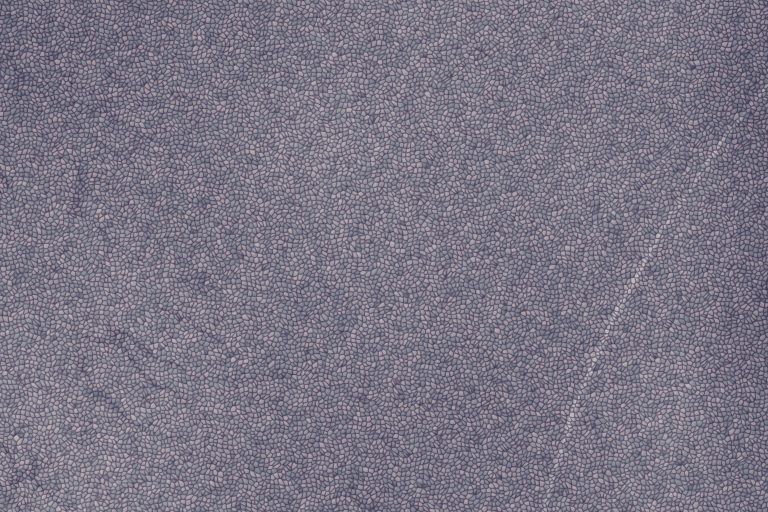
Reproduce this texture procedurally as a Shadertoy shader.

```glsl
const vec3  SHADOW       = vec3(0.33, 0.31, 0.40);
const vec3  HIGHLIGHT    = vec3(0.64, 0.62, 0.65);
const vec3  PINK_TINT    = vec3(0.016, -0.006, -0.004);
const float GRAIN_SCALE  = 112.0;            // pebbles per canvas height
const float GRAIN_GAIN   = 1.3;
const vec2  LIGHT_DIR    = vec2(-0.5, 0.85);
const vec2  CREASE_DIR   = vec2(0.84, -0.54);
const vec2  CREASE_SCALE = vec2(3.2, 17.0);  // along, across
const float CREASE_DEPTH = 0.34;
const vec3  SCRATCH_PATH = vec3(1.064, 0.22, 0.36); // x as a quadratic of y
const float SCRATCH_WIDTH = 0.0065;
const int   SAMPLES      = 2;                // per pixel side

vec3 hash3(vec2 cell) {
    vec3 h = fract(cell.xyx * vec3(0.1031, 0.1030, 0.0973));
    h += dot(h, h.yxz + 33.33);
    return fract((h.xxy + h.yzz) * h.zyx);
}

// Layered rotated sines, roughly in -1..1
float layeredSines(vec2 p) {
    float sum = 0.0, weight = 0.6;
    for (int i = 0; i < 5; i++) {
        sum += weight * sin(p.x + 1.3 * sin(p.y * 0.7)) * sin(p.y + 0.8);
        p = mat2(1.3, 1.1, -1.1, 1.3) * p + 2.7;
        weight *= 0.68;
    }
    return sum;
}

// xy: offset from nearest seed, z: gap to the second nearest, w: cell random
vec4 cellular(vec2 p) {
    vec2 cell = floor(p), nearest = vec2(0.0);
    float first = 9.0, second = 9.0, id = 0.0;
    for (int y = -1; y <= 1; y++)
    for (int x = -1; x <= 1; x++) {
        vec2 c = cell + vec2(x, y);
        vec3 h = hash3(c + 50.0);
        vec2 offset = p - c - 0.1 - 0.8 * h.xy;
        float d = length(offset);
        if (d < first) {
            second = first;
            first = d;
            nearest = offset;
            id = h.z;
        } else {
            second = min(second, d);
        }
    }
    return vec4(nearest, second - first, id);
}

// Long, broken wrinkles that gather towards the lower left
float creases(vec2 p) {
    vec2 q = p + 0.022 * vec2(layeredSines(p * 9.0), layeredSines(p * 8.0 + 4.0));
    vec2 across = vec2(-CREASE_DIR.y, CREASE_DIR.x);
    q = vec2(dot(q, CREASE_DIR), dot(q, across) + 0.05 * sin(q.x * 6.0));
    float line = 1.0 - smoothstep(0.0, 0.16, cellular(q * CREASE_SCALE).z);
    float patches = smoothstep(-0.15, 0.6, layeredSines(p * 7.0 + 1.5));
    float region = 1.0 - smoothstep(0.15, 1.25, p.x + 0.65 * p.y);
    return line * patches * region;
}

float scratch(vec2 p) {
    float path = SCRATCH_PATH.x + p.y * (SCRATCH_PATH.y + p.y * SCRATCH_PATH.z);
    float slope = SCRATCH_PATH.y + 2.0 * SCRATCH_PATH.z * p.y;
    float d = abs(p.x - path + 0.002 * sin(p.y * 37.0)) / sqrt(1.0 + slope * slope);
    float strength = 0.45 + 0.4 * exp(-14.0 * (p.y - 0.3) * (p.y - 0.3));
    return strength * (1.0 - smoothstep(0.15, 1.0, d / SCRATCH_WIDTH));
}

// Broad lightness: soft clouds and darker margins
float broadShade(vec2 p) {
    float clouds = 0.09 * layeredSines(p * 4.0 + 0.6);
    float rightEdge = 0.22 * smoothstep(1.3, 1.52, p.x);
    float upperLeft = 0.14 * (1.0 - smoothstep(0.0, 0.35, length(p - vec2(0.0, 1.0))));
    float lowerLeft = 0.06 * (1.0 - smoothstep(0.0, 0.9, length(p)));
    return clouds + lowerLeft - rightEdge - upperLeft;
}

vec3 leather(vec2 p) {
    // Pebbled grain, lit from above
    vec2 q = p * GRAIN_SCALE;
    q += 0.35 * vec2(sin(q.y * 0.9 + sin(q.x * 0.31)), sin(q.x * 0.8 + sin(q.y * 0.37)));
    vec4 grain = cellular(q);
    float dome = smoothstep(0.0, 0.45, grain.z);
    float relief = dome * (0.45 + 0.3 * grain.w) + 0.3 * dot(grain.xy, LIGHT_DIR);
    float tone = 0.49 + GRAIN_GAIN * (relief - 0.33);
    tone += 0.09 * layeredSines(p * 75.0);

    // Large features
    tone += broadShade(p) - CREASE_DEPTH * creases(p);
    tone += 0.65 * scratch(p) * (0.35 + 0.65 * dome);

    vec3 tint = PINK_TINT * (2.0 * grain.w - 1.0);
    return mix(SHADOW, HIGHLIGHT, clamp(tone, -0.25, 1.35)) + tint;
}

void mainImage(out vec4 fragColor, in vec2 fragCoord) {
    vec3 color = vec3(0.0);
    for (int y = 0; y < SAMPLES; y++)
    for (int x = 0; x < SAMPLES; x++) {
        vec2 jitter = (vec2(x, y) + 0.5) / float(SAMPLES) - 0.5;
        color += leather((fragCoord + jitter) / iResolution.y);
    }
    fragColor = vec4(color / float(SAMPLES * SAMPLES), 1.0);
}
```
